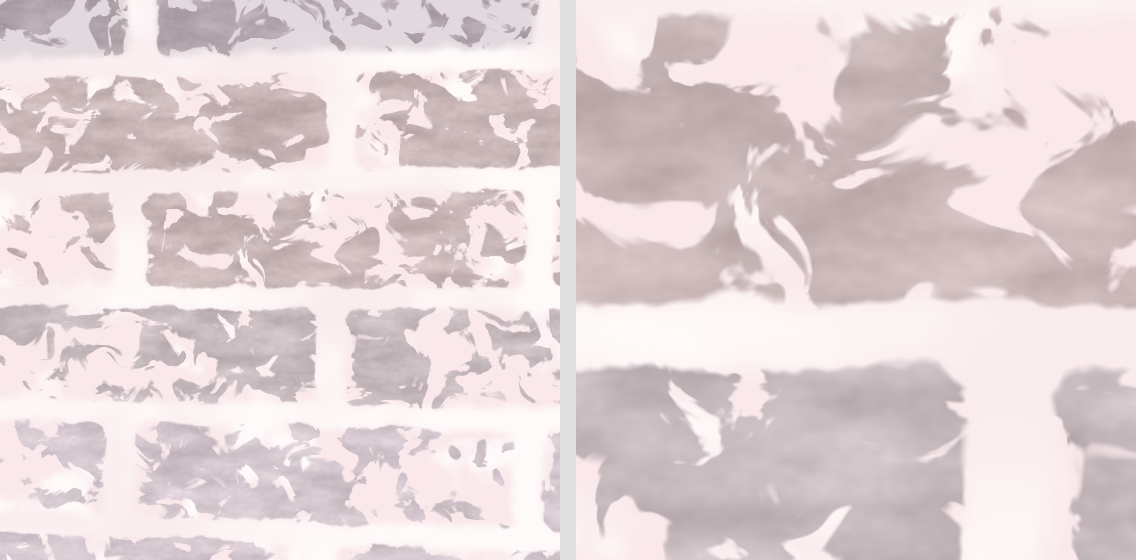
Left: the whole. Right: its middle third, enlarged.
Reproduce this texture procedurally as a Shadertoy shader.

```glsl
// Whitewashed brick wall: five running-bond courses of flaking grey-pink paint.

const vec3 MORTAR_WHITE = vec3(1.00, 0.98, 0.98);
const vec3 MORTAR_PINK  = vec3(0.98, 0.93, 0.935);
const vec3 PLASTER      = vec3(0.98, 0.91, 0.92);
const vec3 PAINT_WARM   = vec3(0.775, 0.70, 0.70);
const vec3 PAINT_GREY   = vec3(0.765, 0.715, 0.73);
const vec3 PAINT_LILAC  = vec3(0.82, 0.77, 0.80);
const vec3 PAINT_DARK   = vec3(0.67, 0.62, 0.65);
const vec3 WASH_COOL    = vec3(0.87, 0.84, 0.865);

const float BRICK_PITCH = 0.73;   // width of a brick plus its joint
const float JOINT_X     = 0.234;  // a vertical joint of the middle course
const float COURSE_Y    = 0.573;  // the course that runs level
const float JOINT_HALF  = 0.026;

float hash(vec2 p) {
    vec3 q = fract(vec3(p.xyx) * 0.1031);
    q += dot(q, q.yzx + 33.33);
    return fract((q.x + q.y) * q.z);
}

float noise(vec2 p) {
    vec2 cell = floor(p), f = fract(p);
    f = f * f * (3.0 - 2.0 * f);
    float low  = mix(hash(cell), hash(cell + vec2(1, 0)), f.x);
    float high = mix(hash(cell + vec2(0, 1)), hash(cell + vec2(1, 1)), f.x);
    return mix(low, high, f.y);
}

float fbm(vec2 p) {
    float sum = 0.0, amp = 0.533;
    for (int i = 0; i < 4; i++) {
        sum += amp * noise(p);
        p = mat2(1.6, 1.2, -1.2, 1.6) * p + 17.3;
        amp *= 0.5;
    }
    return sum;
}

float roundedBox(vec2 p, vec2 halfSize, float radius) {
    vec2 q = abs(p) - halfSize + radius;
    return length(max(q, 0.0)) + min(max(q.x, q.y), 0.0) - radius;
}

// Courses fan out to the right; returns the brick's local position, id and pitch.
void brickAt(vec2 uv, out vec2 local, out vec2 id, out float pitch) {
    pitch = mix(0.202, 0.216, uv.x);
    float v = (uv.y - COURSE_Y) / pitch;
    float row = floor(v + 0.5);
    float u = (uv.x - JOINT_X - 0.01 * row) / BRICK_PITCH - 0.5 * mod(row, 2.0);
    id = vec2(floor(u), row);
    local = vec2((fract(u) - 0.5) * BRICK_PITCH, (v - row) * pitch);
}

// Diagonal bare streaks, 1 on the streak.
float scratch(vec2 local, vec2 id, float seed, float wobble) {
    float offset = (hash(id + seed) - 0.5) * 0.5;
    float tilt = mix(0.35, 0.75, hash(id + seed + 3.7));
    float d = abs(dot(local - vec2(offset, 0.0), normalize(vec2(1.0, tilt))) + wobble);
    return 1.0 - smoothstep(0.002, 0.014, d);
}

// Amount of paint left on the brick.
float paintCover(vec2 uv, vec2 local, vec2 id, float edge) {
    vec2 warp = vec2(noise(uv * 22.0), noise(uv * 22.0 + 41.0)) - 0.5;
    float flakes = fbm(uv * vec2(27.0, 33.0) + warp * 1.6);
    float patches = fbm(uv * vec2(6.0, 9.0) + 8.0);
    float wear = (hash(id + 12.4) - 0.5) * 0.12;
    float streaks = scratch(local, id, 5.1, warp.x * 0.025)
                  + scratch(local, id, 9.6, warp.y * 0.025);
    float field = flakes + 0.75 * (patches - 0.5) + wear - 0.16 * streaks;
    field -= 0.10 * smoothstep(-0.025, 0.0, edge);
    return smoothstep(0.41, 0.49, field) * (1.0 - smoothstep(-0.003, 0.003, edge));
}

// Warm in the middle, grey below, lilac near the bottom, dark at the top.
vec3 paintColour(vec2 uv, float row) {
    vec3 colour = mix(PAINT_WARM, PAINT_GREY, step(row, -0.5));
    colour = mix(colour, PAINT_LILAC, step(row, -1.5));
    colour = mix(colour, PAINT_DARK, 0.85 * step(1.5, row));
    float mottle = fbm(uv * vec2(16.0, 42.0) + 3.0) - 0.5;
    float grain = noise(uv * 150.0) - 0.5;
    return colour + 0.22 * mottle + 0.025 * grain;
}

void mainImage(out vec4 fragColor, in vec2 fragCoord) {
    vec2 uv = fragCoord / iResolution.xy;

    // Brick layout with ragged outlines
    vec2 rough = vec2(fbm(uv * 24.0), fbm(uv * 24.0 + 60.0)) - 0.5;
    vec2 local, id;
    float pitch;
    brickAt(uv, local, id, pitch);
    vec2 halfSize = vec2(0.5 * BRICK_PITCH - JOINT_HALF, 0.405 * pitch);
    float edge = roundedBox(local + rough * 0.022, halfSize, 0.022);

    // Mortar, pinker to the left and around the bricks
    float blush = fbm(uv * 4.0 + 20.0) + 0.35 * (0.5 - uv.x);
    vec3 colour = mix(MORTAR_WHITE, MORTAR_PINK, smoothstep(0.35, 0.75, blush));

    // Bare plaster showing through the paint
    float topCourse = step(1.5, id.y);
    float inside = 1.0 - smoothstep(-0.014, 0.012, edge);
    vec3 bare = mix(PLASTER, MORTAR_WHITE, smoothstep(0.5, 0.75, fbm(uv * 11.0 + 70.0)));
    bare = mix(bare, WASH_COOL, 0.85 * topCourse);
    colour = mix(colour, bare, inside);

    // Flaking paint
    float cover = paintCover(uv, local, id, edge);
    colour = mix(colour, paintColour(uv, id.y), cover * 0.95);

    fragColor = vec4(clamp(colour, 0.0, 1.0), 1.0);
}
```
